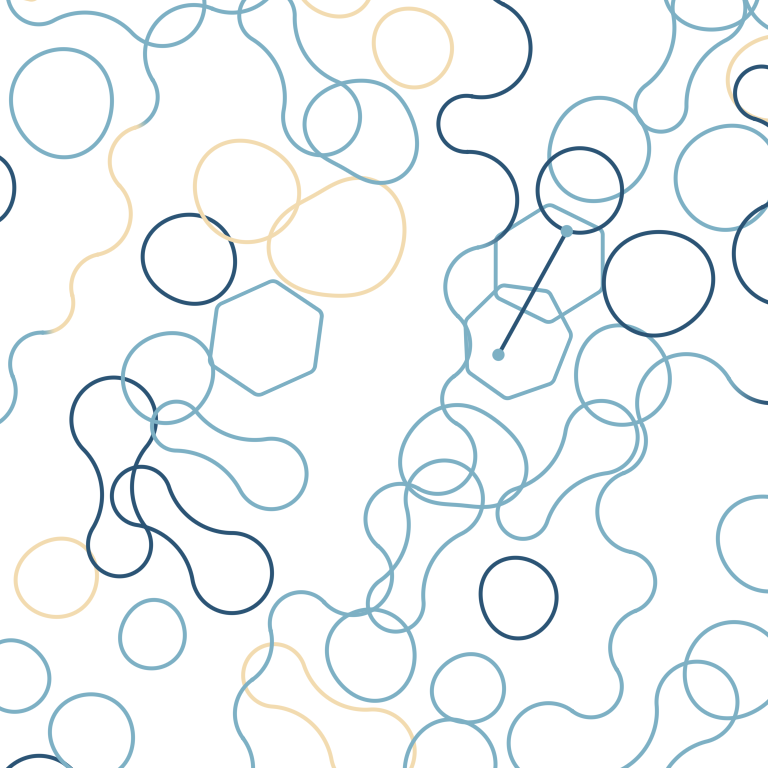
Give the GLSL for this pattern, as a WebGL 2 fragment shader.

```glsl
#version 300 es
precision highp float;

uniform vec2 u_resolution;
out vec4 fragColor;

const float TAU = 6.2831853;
const vec3 NAVY = vec3(0.17, 0.33, 0.46);
const vec3 BLUE = vec3(0.49, 0.69, 0.77);
const vec3 CREAM = vec3(0.95, 0.86, 0.69);

float hash(vec2 p) {
  vec3 q = fract(p.xyx * vec3(0.1031, 0.1030, 0.0973) + 0.137);
  q += dot(q, q.yzx + 33.33);
  return fract((q.x + q.y) * q.z);
}

mat2 rotation(float a) {
  return mat2(cos(a), sin(a), -sin(a), cos(a));
}

vec3 ink(float pick) {
  return pick < 0.2 ? NAVY : pick < 0.32 ? CREAM : BLUE;
}

// Antialiased coverage of a filled distance field
float fill(float d) {
  float px = 0.7 / u_resolution.y;
  return 1.0 - smoothstep(-px, px, d);
}

float stroke(float d) {
  return fill(abs(d) - 0.0026);
}

// Wobbly circle, corrected for the slope of its radius
float blob(vec2 p, float radius, float wobble, float phase) {
  float a = atan(p.y, p.x);
  float r = 1.0 + wobble * (cos(2.0 * a) + 0.5 * cos(3.0 * a + phase));
  float slope = -wobble * (2.0 * sin(2.0 * a) + 1.5 * sin(3.0 * a + phase));
  return (length(p) - radius * r) / sqrt(1.0 + slope * slope / (r * r));
}

// Two uneven lobes joined by tangent arcs
float dumbbell(vec2 p, float r, float h, float waist, float uneven) {
  float neck = (h * h - r * r + waist * waist) / (2.0 * (r - waist));
  float y0 = -uneven * (neck + r) / h;
  float side = p.y > y0 ? 1.0 : -1.0;
  float lobe = r + side * uneven;
  float reach = h - side * y0;
  float w = sqrt((neck + lobe) * (neck + lobe) - reach * reach);
  vec2 q = vec2(abs(p.x), abs(p.y - y0));
  return q.x / w + q.y / reach < 1.0
    ? neck - length(q - vec2(w, 0.0))
    : length(q - vec2(0.0, reach)) - lobe;
}

float roundedPolygon(vec2 p, float sides, float apothem, float corner) {
  float sector = TAU / sides;
  float a = mod(atan(p.y, p.x) + 0.5 * sector, sector) - 0.5 * sector;
  vec2 q = length(p) * vec2(cos(a), sin(a));
  float halfEdge = apothem * tan(0.5 * sector);
  q -= vec2(apothem, clamp(q.y, -halfEdge, halfEdge));
  return length(q) * (q.x > 0.0 ? 1.0 : -1.0) - corner;
}

float shape(vec2 p, float kind, float size) {
  if (kind < 0.54) return blob(p, mix(0.042, 0.07, size), 0.035, 9.0 * kind);
  if (kind < 0.66) return blob(p, mix(0.066, 0.084, size), 0.12, 30.0 * kind);
  if (kind < 0.86) return dumbbell(p, mix(0.038, 0.05, size), mix(0.068, 0.084, size), 0.02, 0.007);
  p.x *= 1.08;
  return kind < 0.92
    ? roundedPolygon(p, 3.0, 0.024, 0.014)
    : roundedPolygon(p, kind < 0.97 ? 6.0 : 7.0, mix(0.054, 0.064, size), 0.011);
}

// Closed shapes in jittered cells; every third column stays free
vec3 drawShapes(vec3 color, vec2 p) {
  vec2 home = round(p / 0.14);
  for (int y = -2; y <= 2; y++)
  for (int x = -1; x <= 1; x++) {
    vec2 cell = home + vec2(x, y);
    if (mod(cell.x, 3.0) < 0.5) continue;
    vec2 jitter = vec2(hash(cell + 11.3), hash(cell + 27.9)) - 0.5;
    jitter.y += hash(vec2(cell.x, 71.0)) - 0.5;
    vec2 q = rotation(TAU * hash(cell + 43.1)) * (p - 0.14 * (cell + 0.4 * jitter));
    float d = shape(q, hash(cell + 5.7), hash(cell + 61.4));
    color = mix(color, ink(hash(cell + 83.2)), stroke(d));
  }
  return color;
}

// Winding strand: a chain of tangent arcs turning left and right
vec3 drawStrand(vec3 color, vec2 p, float lane) {
  vec2 pos = vec2(0.0, -0.8);
  float lean = 1.2, turn = 1.0;
  for (float i = 0.0; i < 19.0; i++) {
    vec2 id = vec2(i, lane * 7.0 + 50.0);
    float r = mix(0.034, 0.068, hash(id));
    float next = clamp(mix(0.6, 2.1, hash(id + 17.0)) + 4.0 * turn * pos.x, 0.5, 2.2);
    float start = turn * lean, end = -turn * next;
    vec2 center = pos - turn * r * vec2(cos(start), -sin(start));
    vec2 v = turn * (p - center);
    float heading = clamp(atan(-v.y, v.x), min(start, end), max(start, end));
    float d = distance(p, center + turn * r * vec2(cos(heading), -sin(heading)));
    float along = (heading - start) / (end - start);
    vec3 before = ink(hash(vec2(floor((i - 1.0) / 4.0), lane + 91.0)) + 0.1);
    vec3 after = ink(hash(vec2(floor(i / 4.0), lane + 91.0)) + 0.1);
    color = mix(color, mix(before, after, smoothstep(0.0, 0.25, along)), stroke(d));
    pos = center + turn * r * vec2(cos(end), -sin(end));
    lean = next;
    turn = -turn;
  }
  return color;
}

// Ring on a straight rod with a dot at each end
vec3 drawRod(vec3 color, vec2 p) {
  vec2 a = vec2(0.238, 0.199), b = vec2(0.149, 0.038);
  float t = clamp(dot(p - a, b - a) / dot(b - a, b - a), 0.0, 1.0);
  color = mix(color, NAVY, stroke(distance(p, mix(a, b, t))));
  color = mix(color, NAVY, stroke(distance(p, vec2(0.255, 0.252)) - 0.055));
  return mix(color, BLUE, fill(min(distance(p, a), distance(p, b)) - 0.008));
}

void main() {
  vec2 p = (gl_FragCoord.xy - 0.5 * u_resolution) / u_resolution.y;
  vec2 q = rotation(0.45) * p;
  vec3 color = drawShapes(vec3(1.0), q);
  for (float lane = -1.0; lane <= 1.0; lane++)
    color = drawStrand(color, q - vec2(0.42 * lane, 0.0), lane);
  fragColor = vec4(drawRod(color, p), 1.0);
}
```
